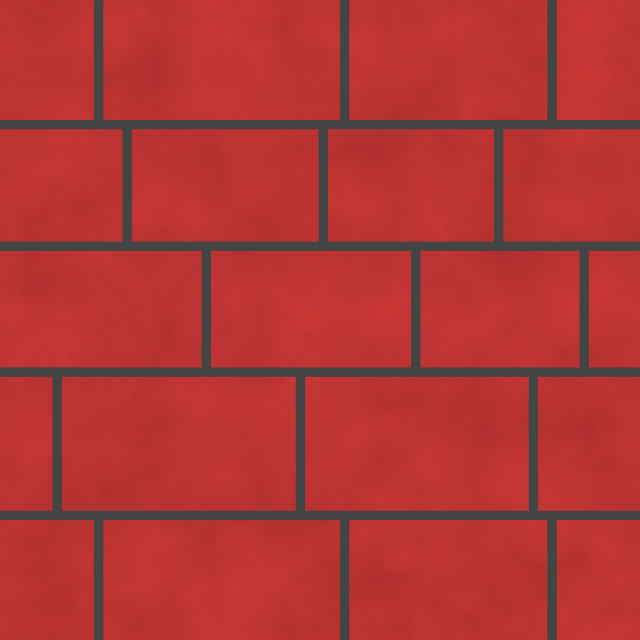
Reproduce this texture procedurally as a WebGL 2 fragment shader.

```glsl
#version 300 es
precision highp float;
// Red brick wall in uneven courses with flat grey mortar, tiling on both axes.
// Each course has three bricks; mortar is a distance to wrapped joint lines,
// and the faces are mottled with periodic gradient noise.
uniform vec2 u_resolution;
out vec4 fragColor;

// Unit gradient hashed from a lattice cell
vec2 gradientAt(vec2 cell, float period) {
    uvec2 c = uvec2(mod(cell, period));
    uint h = c.x * 1597u + c.y * 51749u + uint(period) * 7919u;
    h = (h ^ (h >> 15)) * 739391u;
    h = (h ^ (h >> 13)) * 974711u;
    h ^= h >> 16;
    float angle = float(h & 65535u) * 6.28318 / 65536.0;
    return vec2(cos(angle), sin(angle));
}

// Gradient noise that repeats after "period" cells
float gradientNoise(vec2 p, float period) {
    vec2 i = floor(p), f = p - i;
    vec2 w = f * f * f * (f * (f * 6.0 - 15.0) + 10.0);
    vec2 e = vec2(1.0, 0.0);
    float a = dot(gradientAt(i, period), f);
    float b = dot(gradientAt(i + e.xy, period), f - e.xy);
    float c = dot(gradientAt(i + e.yx, period), f - e.yx);
    float d = dot(gradientAt(i + e.xx, period), f - e.xx);
    return mix(mix(a, b, w.x), mix(c, d, w.x), w.y);
}

// Layered noise, from broad stains to fine grain
float mottling(vec2 uv) {
    float sum = 0.0, amplitude = 0.5, period = 7.0;
    for (int octave = 0; octave < 6; octave++) {
        sum += amplitude * gradientNoise(uv * period, period);
        period *= 2.0;
        amplitude *= 0.62;
    }
    return sum;
}

// Distance to the nearest joint centre line
float jointDistance(vec2 uv) {
    vec4 beds = vec4(0.1947, 0.4186, 0.6152, 0.8053);
    vec3 uprights[4] = vec3[4](
        vec3(0.1543, 0.5384, 0.8626),
        vec3(0.0892, 0.4694, 0.8333),
        vec3(0.3223, 0.6497, 0.9128),
        vec3(0.1986, 0.5052, 0.7793));

    // The course above the last bed wraps round to the first
    int course = int(dot(step(beds, vec4(uv.y)), vec4(1.0))) % 4;
    vec4 toBed = abs(uv.y - beds);
    vec3 toUpright = abs(fract(uv.x - uprights[course] + 0.5) - 0.5);
    float bed = min(min(toBed.x, toBed.y), min(toBed.z, toBed.w));
    return min(bed, min(toUpright.x, min(toUpright.y, toUpright.z)));
}

void main() {
    vec2 uv = gl_FragCoord.xy / u_resolution;
    float pixel = 1.0 / min(u_resolution.x, u_resolution.y);

    // Brick face with soft dark and light stains
    vec3 brick = vec3(0.738, 0.200, 0.197) * (1.0 + 0.16 * mottling(uv));

    // Flat mortar with smooth edges
    vec3 mortar = vec3(0.264, 0.267, 0.266);
    float face = smoothstep(-0.6 * pixel, 0.6 * pixel, jointDistance(uv) - 0.0073);
    fragColor = vec4(mix(mortar, brick, face), 1.0);
}
```
